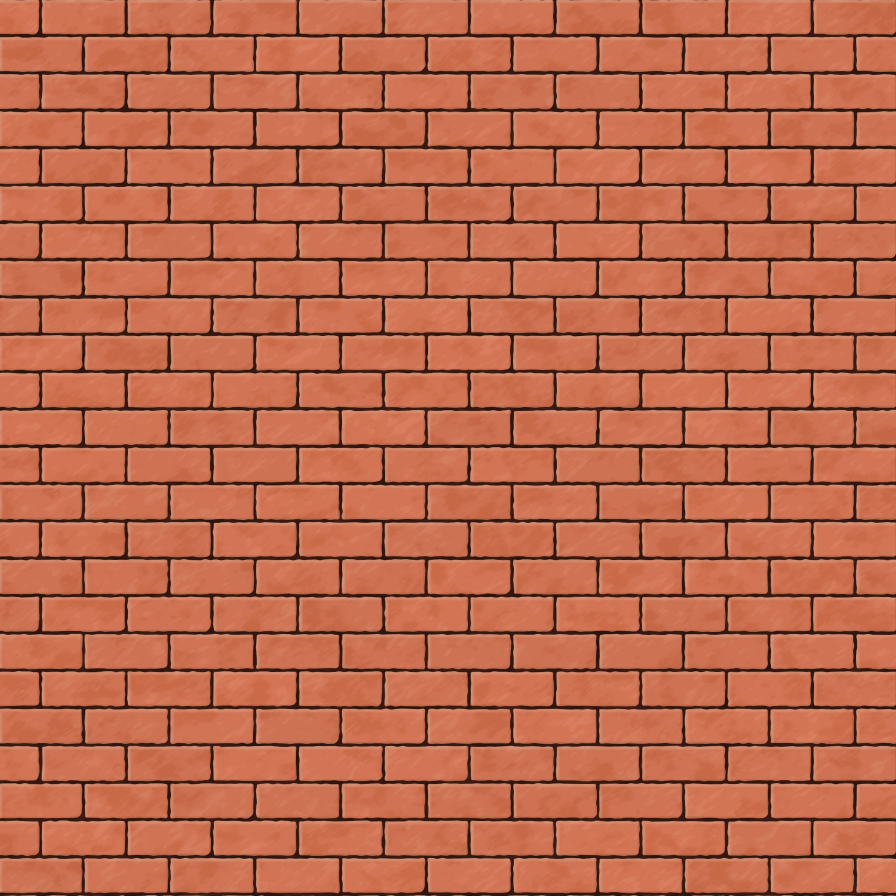
Write a Shadertoy shader that draws this texture.

```glsl
// Running-bond wall of painted terracotta bricks with thin dark joints.

float hash(vec2 p) {
    vec3 q = fract(vec3(p.xyx) * 0.1031);
    q += dot(q, q.yzx + 33.33);
    return fract((q.x + q.y) * q.z);
}

float noise(vec2 p) {
    vec2 i = floor(p), f = fract(p);
    f = f * f * (3.0 - 2.0 * f);
    return mix(mix(hash(i), hash(i + vec2(1, 0)), f.x),
               mix(hash(i + vec2(0, 1)), hash(i + vec2(1, 1)), f.x), f.y);
}

float fbm(vec2 p) {
    float sum = 0.0, amp = 0.53;
    for (int i = 0; i < 4; i++) {
        sum += amp * noise(p);
        p = mat2(1.6, 1.2, -1.2, 1.6) * p + 7.3;
        amp *= 0.5;
    }
    return sum;
}

float roundedBox(vec2 p, vec2 halfSize, float radius) {
    vec2 q = abs(p) - halfSize + radius;
    return length(max(q, 0.0)) + min(max(q.x, q.y), 0.0) - radius;
}

// Paint on one brick face: broad stains and slanted brush strokes
vec3 brickFace(vec2 p, vec2 seed) {
    vec3 clay = vec3(0.815, 0.452, 0.33);
    vec2 slant = mat2(0.8, -0.6, 0.6, 0.8) * p;
    float stain = fbm(p * vec2(1.7, 2.2) + seed);
    float stroke = fbm(slant * vec2(3.0, 9.0) + seed.yx);
    vec3 color = mix(clay, vec3(0.775, 0.4, 0.265), 0.8 * smoothstep(0.48, 0.68, 0.65 * stain + 0.35 * stroke));
    color = mix(color, vec3(0.85, 0.51, 0.39), 0.65 * smoothstep(0.54, 0.72, 0.4 * (1.0 - stain) + 0.6 * stroke));
    return color * (0.985 + 0.03 * hash(seed));
}

void mainImage(out vec4 fragColor, in vec2 fragCoord) {
    vec2 uv = fragCoord / iResolution.xy;
    float pixel = 24.0 / iResolution.y;

    // Brick cells, measured in course heights; odd courses shift by half
    vec2 size = vec2(24.0 / 10.45, 1.0);
    vec2 grid = uv * vec2(10.45, 24.0) + vec2(0.027, -0.047);
    grid.x += 0.5 * mod(floor(grid.y), 2.0);
    vec2 id = floor(grid) + 40.0;
    vec2 p = (fract(grid) - 0.5) * size;
    vec2 seed = 60.0 * vec2(hash(id), hash(id + 91.7));

    // Uneven outline, with a more worn lower right corner
    vec2 halfSize = 0.5 * size - vec2(0.038, 0.04);
    float worn = step(0.0, p.x) * step(p.y, 0.0) * hash(id + 13.1);
    float d = roundedBox(p, halfSize, 0.05 + 0.13 * worn);
    d += 0.035 * (noise(p * 7.0 + seed) - 0.5);

    vec3 color = brickFace(p, seed);

    // Pale top and left rims, shaded bottom and right rims
    float lit = min(halfSize.y - p.y, halfSize.x + p.x);
    float shaded = min(halfSize.y + p.y, halfSize.x - p.x);
    float patchy = 0.5 + 0.5 * noise(p * 5.0 + seed.yx);
    color = mix(color, vec3(0.84, 0.59, 0.48), 0.85 * patchy * (1.0 - smoothstep(0.03, 0.12, lit)));
    color = mix(color, vec3(0.6, 0.34, 0.25), 0.6 * patchy * (1.0 - smoothstep(0.0, 0.07, shaded)));

    // Dark mortar joints
    vec3 mortar = vec3(0.2, 0.09, 0.06) * (0.8 + 0.4 * noise(uv * 90.0));
    float joint = smoothstep(-0.7 * pixel, 0.7 * pixel, d);
    fragColor = vec4(mix(color, mortar, joint), 1.0);
}
```
